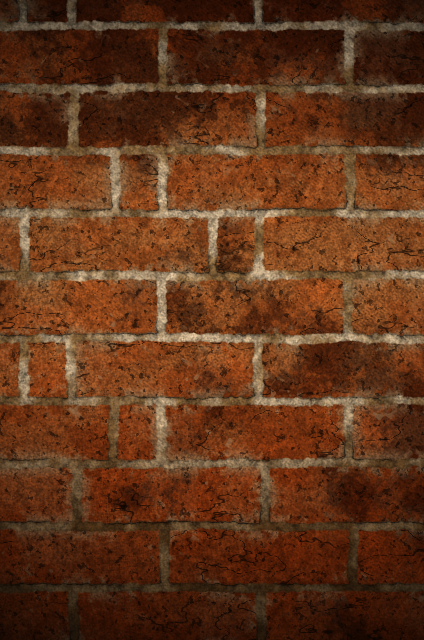
Write a Shadertoy shader that draws this texture.

```glsl
float hash(vec2 p) {
    return fract(sin(dot(p, vec2(127.1, 311.7))) * 43758.5453);
}

float noise(vec2 p) {
    vec2 i = floor(p), f = fract(p);
    f = f * f * (3.0 - 2.0 * f);
    return mix(mix(hash(i), hash(i + vec2(1, 0)), f.x),
               mix(hash(i + vec2(0, 1)), hash(i + vec2(1, 1)), f.x), f.y);
}

float fbm(vec2 p) {
    float sum = 0.0, amp = 0.533;
    for (int i = 0; i < 4; i++) {
        sum += amp * noise(p);
        p = mat2(1.6, 1.2, -1.2, 1.6) * p + 7.3;
        amp *= 0.5;
    }
    return sum;
}

// Narrow the brick's horizontal span by one vertical joint
void addJoint(float joint, float x, inout vec2 span) {
    if (joint <= x) span.x = max(span.x, joint);
    else span.y = min(span.y, joint);
}

// Left and right joint around x; some rows hold a short closer brick
vec2 brickSpan(float x, float row) {
    bool closerRow = row > 2.0 && mod(row, 3.0) < 1.5 && row != 9.0;
    bool shiftedRow = row == 6.0;
    float start = mix(0.117, 0.254, mod(row, 2.0)) + 0.012 * (hash(vec2(row, 4.0)) - 0.5);
    vec2 span = vec2(-1.0, 2.0);
    for (int k = -2; k < 4; k++) {
        float joint = start + 0.293 * float(k);
        if (!(shiftedRow && k == 0)) addJoint(joint, x, span);
        if (closerRow && (k == 0 || (shiftedRow && k == 1))) addJoint(joint - 0.074, x, span);
    }
    return span;
}

void mainImage(out vec4 fragColor, in vec2 fragCoord) {
    vec2 p = fragCoord / iResolution.y;
    vec2 uv = fragCoord / iResolution.xy;
    float px = 1.0 / iResolution.y;
    vec2 turned = mat2(0.8, 0.6, -0.6, 0.8) * p;
    float grain = noise(turned * 430.0);
    float fine = fbm(turned * 110.0);
    float broad = fbm(p * 9.0 + 3.0);

    // Courses with slightly wandering joints
    vec2 w = p + 0.007 * (vec2(fbm(p * 13.0), fbm(p * 13.0 + 31.0)) - 0.5);
    float course = (w.y - 0.0807) / 0.0977 + 1.0;
    float row = floor(course);
    vec2 span = brickSpan(w.x, row);
    vec2 local = vec2(w.x - 0.5 * (span.x + span.y), (fract(course) - 0.5) * 0.0977);
    vec2 halfSize = vec2(0.5 * (span.y - span.x) - 0.0076, 0.0422);

    // Rounded brick with a crumbled edge
    vec2 q = abs(local) - halfSize + 0.003;
    float d = length(max(q, 0.0)) + min(max(q.x, q.y), 0.0) - 0.003;
    d += 0.006 * (fine - 0.5) + 0.004 * (fbm(p * 45.0) - 0.5);
    float brickMask = 1.0 - smoothstep(-px, px, d);

    // Fired clay: tone per brick, mottling and grain
    vec2 id = vec2(row, floor(span.x * 40.0 + 0.5));
    float tone = hash(id + 2.7);
    float middle = exp(-9.0 * (uv.y - 0.6) * (uv.y - 0.6));
    vec3 brick = mix(vec3(0.49, 0.155, 0.025), vec3(0.53, 0.265, 0.105), middle);
    brick *= 0.9 + 0.2 * tone;
    brick *= 0.58 + 0.6 * fine + 0.26 * fbm(p * 30.0);
    brick *= 0.78 + 0.44 * grain;

    // Tan dust over the weathered faces
    float dust = smoothstep(0.38, 0.68, fbm(p * vec2(14.0, 22.0) + 60.0) + 0.35 * (fine - 0.5));
    brick = mix(brick, vec3(0.52, 0.33, 0.17) * (0.7 + 0.6 * grain), dust * (0.12 + 0.4 * middle));

    // Soot, heaviest on the upper courses
    float soot = broad + 0.2 * (tone - 0.5) + 0.22 * smoothstep(0.7, 0.88, uv.y);
    brick *= mix(vec3(1), vec3(0.5, 0.44, 0.4), smoothstep(0.56, 0.8, soot + 0.5 * (fine - 0.5)));

    // Mortar smears near the edges and pale flecks
    float smear = smoothstep(0.5, 0.66, fbm(p * 18.0 + 50.0) + 0.4 * (fine - 0.5));
    smear *= 0.12 + 0.5 * smoothstep(-0.02, 0.0, d);
    brick = mix(brick, vec3(0.55, 0.44, 0.31) * (0.75 + 0.5 * grain), smear);
    float fleck = smoothstep(0.86, 0.95, noise(turned * 90.0)) * smoothstep(0.5, 0.65, fbm(p * 11.0 + 17.0));
    brick = mix(brick, vec3(0.6, 0.47, 0.34), 0.5 * fleck);

    // Pits and wandering cracks
    float pits = smoothstep(0.62, 0.78, fbm(turned * 150.0 + 9.0));
    float ridge = abs(fbm(p * vec2(15.0, 36.0) + 40.0 * tone) - 0.5);
    float crack = (1.0 - smoothstep(0.0, 0.024, ridge)) * smoothstep(0.5, 0.75, noise(p * 14.0 + 20.0 * tone));
    brick *= (1.0 - 0.5 * pits) * (1.0 - 0.6 * crack);

    // Gritty mortar with whiter patches
    vec3 mortar = mix(vec3(0.42, 0.31, 0.18), vec3(0.61, 0.53, 0.42), smoothstep(0.3, 0.65, fbm(p * 24.0)));
    mortar *= 0.44 + 0.75 * fine + 0.42 * grain;
    mortar *= mix(vec3(0.72, 0.62, 0.48), vec3(1.05), smoothstep(0.1, 0.45, uv.y));

    // Contact shadow, deepest under each brick
    vec3 color = mix(mortar, brick, brickMask);
    float under = smoothstep(0.0, -0.035, local.y);
    float patchy = smoothstep(0.3, 0.65, fbm(p * 20.0 + 80.0));
    color *= 1.0 - (0.08 + 0.6 * under * patchy) * exp(-abs(d - 0.001) / 0.0015);

    // Vignette
    vec2 c = uv - vec2(0.53, 0.54);
    float falloff = c.y * c.y;
    color *= 1.1 * exp(-1.2 * falloff - 7.0 * falloff * falloff - 0.5 * c.x * c.x - 5.0 * c.x * c.x * falloff);
    fragColor = vec4(clamp(color, 0.0, 1.0), 1.0);
}
```
